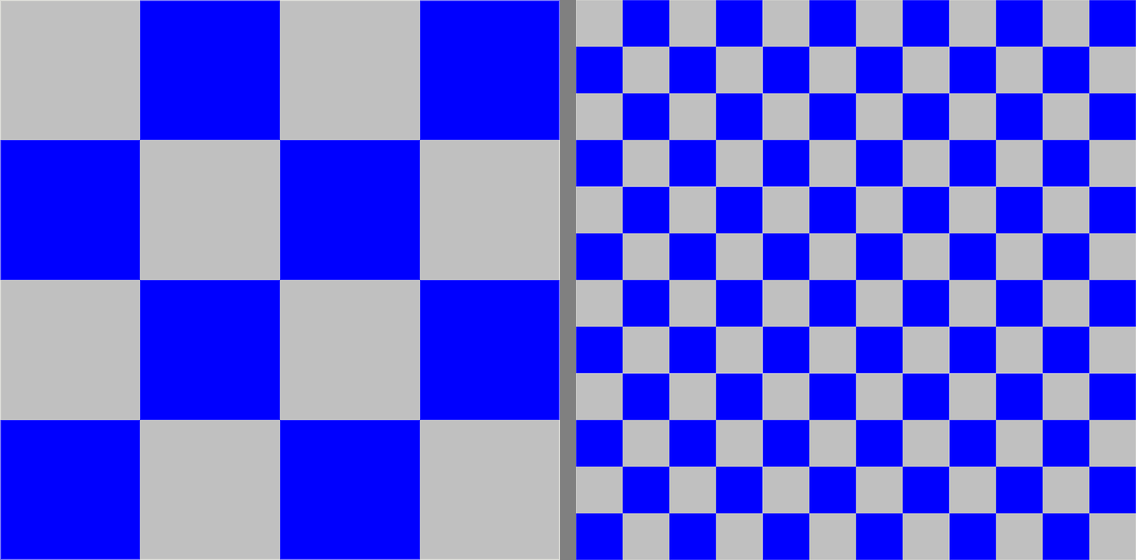
Left, the tile; right, the same tile 3 across and 3 down.
This pattern is drawn by a Shadertoy shader. Its source:

```glsl
#define CELLS 4.0
#define BLUE vec3(0.0, 0.0, 1.0)
#define SILVER vec3(0.753, 0.753, 0.753)
#define LINE_COLOR vec3(1.0, 1.0, 0.96)
#define LINE_OPACITY 0.47
#define FRAME_WIDTH 0.00195
#define SEAM_HALF_WIDTH 0.0004

// Signed distance to the nearest cell edge: positive in even cells, negative in odd ones
vec2 cellEdge(vec2 uv) {
    return (0.5 - abs(mod(uv * CELLS + 0.5, 2.0) - 1.0)) / CELLS;
}

// Pixel coverage of a line around the edge, on either axis
float lineCoverage(vec2 edgeDistance, float halfWidth, vec2 pixel) {
    vec2 coverage = clamp((halfWidth - edgeDistance) / pixel + 0.5, 0.0, 1.0);
    return max(coverage.x, coverage.y);
}

void mainImage(out vec4 fragColor, in vec2 fragCoord) {
    vec2 pixel = 1.0 / iResolution.xy;
    vec2 uv = fragCoord * pixel;

    // Checkerboard with smoothed edges
    vec2 edge = cellEdge(uv);
    vec2 side = clamp(2.0 * edge / pixel, -1.0, 1.0);
    vec3 color = mix(SILVER, BLUE, 0.5 + 0.5 * side.x * side.y);

    // Pale hairlines between cells and a wider one around the tile
    float seam = lineCoverage(abs(edge), SEAM_HALF_WIDTH, pixel);
    float frame = lineCoverage(min(uv, 1.0 - uv), FRAME_WIDTH, pixel);
    color = mix(color, LINE_COLOR, LINE_OPACITY * max(seam, frame));

    fragColor = vec4(color, 1.0);
}
```
